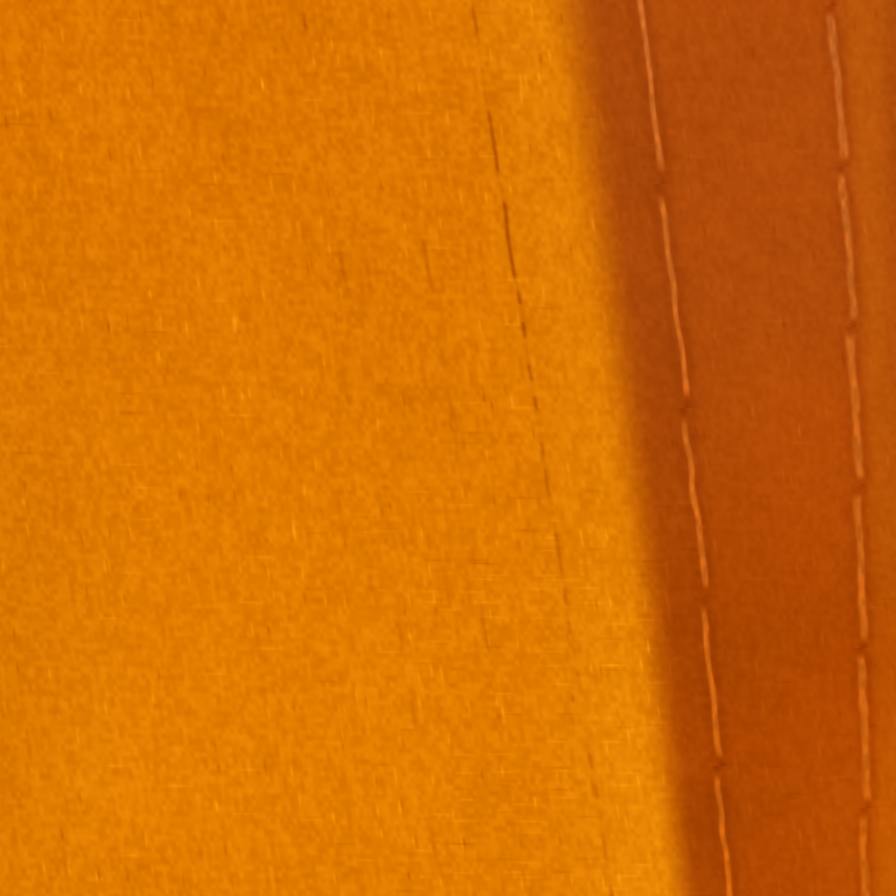
Give the GLSL for this texture, as a Shadertoy shader.

```glsl
// Amber woven cloth with a darker, double-stitched hem running down its right side.
// The soft fold and seams are quadratic curves; layered value noise and scattered
// flecks make the weave, and each seam's phase splits it into slanted stitches.

const vec3 AMBER_TOP = vec3(0.862, 0.463, 0.002);
const vec3 AMBER_LOW = vec3(0.885, 0.490, 0.002);
const vec3 RUST_TOP = vec3(0.695, 0.295, 0.040);
const vec3 RUST_LOW = vec3(0.695, 0.280, 0.006);

float hash(vec2 p) {
    vec3 q = fract(p.xyx * vec3(0.1031, 0.1030, 0.0973));
    q += dot(q, q.yzx + 33.33);
    return fract((q.x + q.y) * q.z);
}

float noise(vec2 p) {
    vec2 i = floor(p), f = fract(p);
    f = f * f * (3.0 - 2.0 * f);
    return mix(mix(hash(i), hash(i + vec2(1, 0)), f.x),
               mix(hash(i + vec2(0, 1)), hash(i + vec2(1, 1)), f.x), f.y);
}

float fbm(vec2 p) {
    float sum = 0.0, amp = 0.5;
    for (int i = 0; i < 4; i++) {
        sum += amp * (noise(p) - 0.5);
        p = p * 2.03 + 17.3;
        amp *= 0.5;
    }
    return sum;
}

float bell(float d, float width) {
    return exp(-d * d / (width * width));
}

// Curve position: start, slope and bend, going down the canvas.
float curve(vec3 c, float t) {
    return c.x + t * (c.y + t * c.z);
}

// One short thread per occupied grid cell; signed so threads are light or dark.
float flecks(vec2 p, vec2 grid, vec2 size, float density, float seed) {
    vec2 key = floor(p * grid) + seed;
    vec2 centre = 0.3 + 0.4 * vec2(hash(key + 11.7), hash(key + 29.1));
    vec2 d = (fract(p * grid) - centre) / grid / size;
    float tone = hash(key + 53.9) > 0.35 ? 1.0 : -0.9;
    return tone * step(hash(key), density) * exp(-dot(d, d));
}

// Fine grain, crossing yarns and loose threads as a brightness offset.
float weave(vec2 p, float ribbing) {
    float v = 0.060 * (noise(p * vec2(210.0, 150.0)) - 0.5);
    v += 0.036 * (noise(p * vec2(170.0, 60.0) + 7.0) - 0.5);
    v += 0.026 * (noise(p * vec2(60.0, 200.0) + 31.0) - 0.5);
    v += 0.042 * fbm(p * vec2(9.0, 7.0));
    for (int i = 0; i < 3; i++) {
        float s = float(i) * 41.0;
        v += 0.065 * flecks(p + s * 0.013, vec2(34, 26), vec2(0.0017, 0.007), 0.13, s);
        v += 0.042 * flecks(p + s * 0.017, vec2(16, 60), vec2(0.013, 0.0015),
                            0.03 + 0.22 * ribbing, s + 200.0);
    }
    return v;
}

// Returns thread cover, needle hole and side shading for one line of stitches.
vec3 stitches(float x, float phase, float slant, float halfWidth, float gap) {
    float f = fract(phase);
    float wobble = 0.003 * (noise(vec2(phase * 7.0, gap * 90.0)) - 0.5);
    float d = x - (f - 0.5) * slant - wobble;
    float span = smoothstep(gap * 0.3, gap, f) * (1.0 - smoothstep(1.0 - gap, 1.0 - gap * 0.3, f));
    float thickness = halfWidth * (0.65 + 0.4 * noise(vec2(phase * 11.0, gap * 50.0)));
    float thread = span * (1.0 - smoothstep(thickness * 0.25, thickness * 1.45, abs(d)));
    float depth = 0.3 + 0.7 * hash(vec2(floor(phase + 0.5), gap * 70.0));
    float hole = depth * bell(d, 0.005) * bell(min(f, 1.0 - f), 0.04);
    float shade = bell(d - 0.007, 0.005) + 0.6 * bell(d + 0.008, 0.006);
    return vec3(thread, hole, shade * (0.4 + 0.6 * span));
}

vec3 sew(vec3 col, vec3 stitch, vec3 threadColour) {
    col *= 1.0 - vec3(0.05, 0.09, 0.12) * stitch.z - vec3(0.12, 0.24, 0.3) * stitch.y;
    return mix(col, threadColour, 0.82 * stitch.x);
}

void mainImage(out vec4 fragColor, in vec2 fragCoord) {
    vec2 uv = fragCoord / iResolution.xy;
    float x = uv.x, t = 1.0 - uv.y;

    float fold = x - curve(vec3(0.637, 0.145, -0.020), t);
    float innerSeam = x - curve(vec3(0.714, 0.124, -0.025), t);
    float outerSeam = x - curve(vec3(0.928, 0.080, -0.043), t);
    vec2 cloth = vec2(x - 0.13 * t, uv.y + 0.01 * x);
    float ribbing = bell(x - 0.58, 0.13) * smoothstep(0.40, 0.65, t);
    float grain = weave(cloth, ribbing);

    // Sunlit panel, paler beside the fold
    vec3 panel = mix(AMBER_TOP, AMBER_LOW, smoothstep(0.1, 0.9, t));
    panel += vec3(0.015, 0.026, 0.012) * bell(fold + 0.04, 0.06);
    panel *= 1.0 - 0.03 * bell(x, 0.10) * bell(t - 0.65, 0.3);
    panel += grain * vec3(0.95, 0.95, 0.40);

    // Broken pulled thread, with two fainter companions
    float pull = x - (0.526 + 0.157 * t) - 0.003 * (noise(vec2(5.0, t * 30.0)) - 0.5);
    float broken = smoothstep(0.35, 0.70, noise(vec2(3.0, t * 60.0)));
    float strength = 0.12 + 0.13 * bell(t - 0.27, 0.18);
    float line = strength * (0.2 + 0.8 * broken) * bell(pull, 0.0026);
    for (int i = 1; i < 3; i++) {
        float wear = smoothstep(0.4, 0.9, noise(vec2(float(i) * 9.0, t * 35.0)));
        line += 0.08 * wear * bell(pull + 0.095 * float(i), 0.003);
    }
    panel *= 1.0 - line * vec3(0.8, 1.3, 1.0);

    // Shadowed hem with soft puckers
    vec3 hem = mix(RUST_TOP, RUST_LOW, smoothstep(0.25, 0.75, t));
    hem *= 1.0 - 0.045 * (1.0 - smoothstep(-0.01, 0.035, innerSeam));
    hem *= 1.0 + 0.09 * fbm(vec2(innerSeam * 7.0, t * 9.0 + x * 2.0));
    hem *= 1.0 - 0.03 * bell(t - 0.78, 0.13) * bell(innerSeam - 0.03, 0.07);
    hem += vec3(0.035, 0.040, 0.004) * smoothstep(0.0, 0.025, outerSeam);
    hem += vec3(0.035, 0.030, 0.0) * smoothstep(0.75, 1.0, t) * smoothstep(0.03, 0.2, innerSeam);
    hem *= 1.0 - vec3(0.07, 0.12, 0.1) * smoothstep(0.975, 1.0, x) * (1.0 - smoothstep(0.2, 0.6, t));
    hem += grain * vec3(0.55, 0.45, 0.22);

    float blur = mix(0.036, 0.022, t);
    vec3 col = mix(panel, hem, smoothstep(-blur, blur, fold));

    // Two lines of stitching
    float drop = t - 0.205;
    float innerPhase = drop * (3.615 + 1.54 * drop);
    float outerPhase = (t - 0.186) / 0.179;
    vec3 thread = mix(vec3(0.82, 0.43, 0.17), vec3(0.86, 0.42, 0.06), t);
    thread *= 0.88 + 0.24 * noise(vec2(x * 220.0, t * 110.0));
    col = sew(col, stitches(innerSeam, innerPhase, 0.006, 0.0042, 0.11), thread);
    col = sew(col, stitches(outerSeam, outerPhase, 0.005, 0.0054, 0.09), thread * 0.96);

    fragColor = vec4(clamp(col, 0.0, 1.0), 1.0);
}
```
